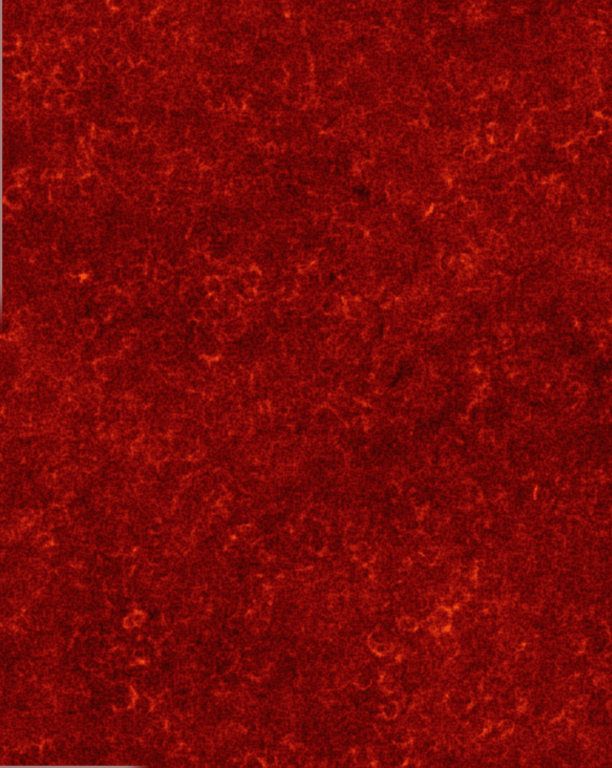
Reproduce this texture procedurally as a Shadertoy shader.

```glsl
// Deep red felt: matted wool with short curled and straight fibres over fine grain.

const float TAU = 6.2831853;
const float BASE_RED = 0.438;
const float FIBRE_WIDTH = 0.0024;
const float LEAN = -0.785;      // axis of fibres that rise to the right
const vec3 PALE_EDGE = vec3(0.66, 0.50, 0.49);

// --- Hashes and gradient noise ---
vec3 hash3(vec2 p, float seed) {
    vec3 q = fract(vec3(p.xyx + seed * 17.31) * vec3(0.1031, 0.1030, 0.0973));
    q += dot(q, q.yxz + 33.33);
    return fract((q.xxy + q.yzz) * q.zyx);
}

vec2 gradientAt(vec2 cell, float seed) {
    float angle = TAU * hash3(cell, seed).x;
    return vec2(cos(angle), sin(angle));
}

float gradientNoise(vec2 p, float seed) {
    vec2 i = floor(p), f = p - i;
    vec2 u = f * f * f * (f * (f * 6.0 - 15.0) + 10.0);
    vec2 e = vec2(0.0, 1.0);
    float a = dot(gradientAt(i, seed), f);
    float b = dot(gradientAt(i + e.yx, seed), f - e.yx);
    float c = dot(gradientAt(i + e.xy, seed), f - e.xy);
    float d = dot(gradientAt(i + e.yy, seed), f - e.yy);
    return mix(mix(a, b, u.x), mix(c, d, u.x), u.y);
}

// --- Distance to an arc whose middle lies at the origin, bulging along its axis ---
float arcDistance(vec2 p, float axis, float radius, float aperture) {
    float c = cos(axis), s = sin(axis);
    vec2 q = vec2(abs(c * p.y - s * p.x), c * p.x + s * p.y + radius);
    vec2 tip = radius * vec2(sin(aperture), cos(aperture));
    bool beyondTip = atan(q.x, q.y) > aperture;
    return beyondTip ? length(q - tip) : abs(length(q) - radius);
}

// --- One layer of scattered arcs; radii are in cells, width in canvas units ---
float fibreLayer(vec2 uv, float cellSize, vec2 radii, vec2 apertures,
                 float spread, float width, float seed) {
    vec2 p = uv / cellSize + seed * vec2(3.17, 5.73);
    vec2 home = floor(p);
    float light = 0.0;
    for (int y = -1; y <= 1; y++) {
        for (int x = -1; x <= 1; x++) {
            vec2 cell = home + vec2(x, y);
            vec3 place = hash3(cell, seed);
            vec3 shape = hash3(cell, seed + 40.0);
            float axis = LEAN + (place.z - 0.5) * spread;
            float radius = mix(radii.x, radii.y, shape.x);
            float aperture = mix(apertures.x, apertures.y, shape.y * shape.y);
            float d = arcDistance(p - cell - place.xy, axis, radius, aperture);
            float profile = d * cellSize / (width * mix(0.9, 1.5, shape.x));
            float strength = 0.03 + 0.11 * pow(shape.z, 3.0);
            light += strength * exp(-profile * profile);
        }
    }
    return light;
}

float curls(vec2 uv, float width) {
    float light = 0.0;
    for (int i = 0; i < 6; i++) {       // a few close to full rings
        float k = float(i);
        light += fibreLayer(uv, 0.032 + 0.005 * k, vec2(0.2, 0.36),
                            vec2(0.5, 2.6), TAU, width, k + 1.0);
    }
    return light;
}

float strands(vec2 uv, float width, float seed) {
    float light = 0.0;
    for (int i = 0; i < 3; i++) {       // short and nearly straight
        float k = float(i);
        light += fibreLayer(uv, 0.029 + 0.007 * k, vec2(0.7, 1.5),
                            vec2(0.15, 0.45), 2.4, width, k + seed);
    }
    return light;
}

// --- Fine tooth of the wool, then soft clumps and wide bands ---
float woolGrain(vec2 uv) {
    return 0.18 * gradientNoise(uv * 270.0, 23.0) + 0.16 * gradientNoise(uv * 145.0, 24.0);
}

float broadMottle(vec2 uv) {
    float mottle = 0.09 * gradientNoise(uv * vec2(2.5, 5.0), 31.0);
    mottle += 0.08 * gradientNoise(uv * 11.0, 32.0);
    return mottle + 0.10 * gradientNoise(uv * 30.0, 34.0);
}

// --- Crimson in the shade, turning orange in the highlights ---
vec3 woolColour(float red) {
    float warm = max(red - 0.42, 0.0);
    return vec3(red, 0.02 + warm * (0.05 + 0.95 * warm), 0.02 + 0.1 * warm);
}

// --- Thin bare strip along the upper left side and the lower left end ---
float bareEdge(vec2 uv, float thickness) {
    float side = smoothstep(thickness, 0.5 * thickness, uv.x) * smoothstep(0.56, 0.64, uv.y);
    float foot = smoothstep(thickness, 0.5 * thickness, uv.y) * smoothstep(0.20, 0.16, uv.x);
    return max(side, foot);
}

void mainImage(out vec4 fragColor, in vec2 fragCoord) {
    vec2 uv = fragCoord / iResolution.y;
    float width = max(FIBRE_WIDTH, 0.8 / iResolution.y);

    // Slightly crooked fibres bunch in loose patches and fade along their length.
    vec2 bend = vec2(gradientNoise(uv * 45.0, 21.0), gradientNoise(uv * 45.0, 22.0));
    vec2 bent = uv + 0.004 * bend;
    float bunching = 1.0 + 0.9 * gradientNoise(uv * 9.0, 33.0);
    float fading = 1.0 + 0.9 * gradientNoise(uv * 90.0, 36.0);

    float light = curls(bent, width) + strands(bent, width, 11.0);
    float shade = 0.6 * strands(bent, width, 17.0);
    float red = BASE_RED + broadMottle(uv) + woolGrain(uv);
    red += bunching * (fading * light - shade);

    vec3 colour = woolColour(clamp(red, 0.2, 0.92));
    fragColor = vec4(mix(colour, PALE_EDGE, bareEdge(uv, 0.004)), 1.0);
}
```
